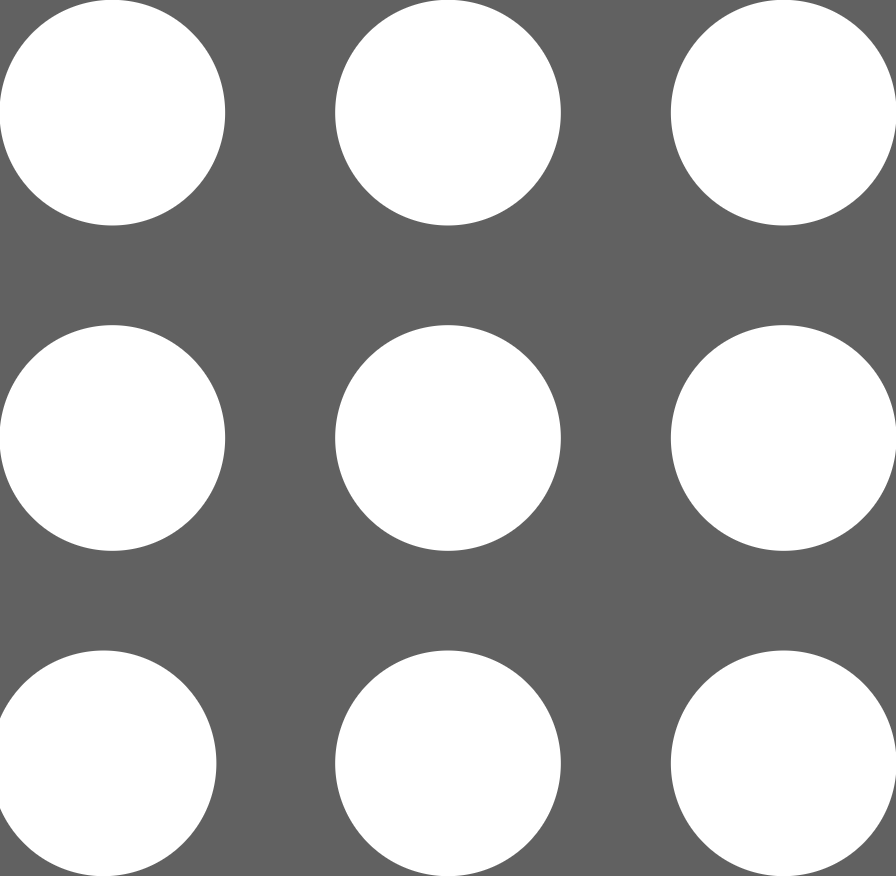
A Shadertoy shader for this pattern:

```glsl
// Three by three grid of white discs on flat grey, the lower left disc nudged outward.

const vec3 GREY = vec3(0.38);
const vec3 WHITE = vec3(1.0);
const vec2 SPACING = vec2(0.3832, 0.3714); // in canvas heights
const float RADIUS = 0.1288;
const float NUDGE = 0.0100;

// Signed distance to a disc centred on the origin
float discDistance(vec2 p, float radius) {
    return length(p) - radius;
}

// Coverage of a shape, softened over one pixel
float coverage(float dist, float pixel) {
    return clamp(0.5 - dist / pixel, 0.0, 1.0);
}

// Grid cell holding p, limited to three columns and rows about the centre
vec2 gridCell(vec2 p, vec2 spacing) {
    return clamp(floor(p / spacing + 0.5), -1.0, 1.0);
}

// Sideways shift of a disc: only the lower left cell is out of line
vec2 cellShift(vec2 cell, float amount) {
    bool lowerLeft = cell.x < -0.5 && cell.y < -0.5;
    return vec2(lowerLeft ? -amount : 0.0, 0.0);
}

void mainImage(out vec4 fragColor, in vec2 fragCoord) {
    // Centred coordinates in canvas heights
    vec2 p = (fragCoord - 0.5 * iResolution.xy) / iResolution.y;
    float pixel = 1.0 / iResolution.y;

    // Nearest disc
    vec2 cell = gridCell(p, SPACING);
    vec2 centre = cell * SPACING + cellShift(cell, NUDGE);
    float disc = coverage(discDistance(p - centre, RADIUS), pixel);

    fragColor = vec4(mix(GREY, WHITE, disc), 1.0);
}
```
